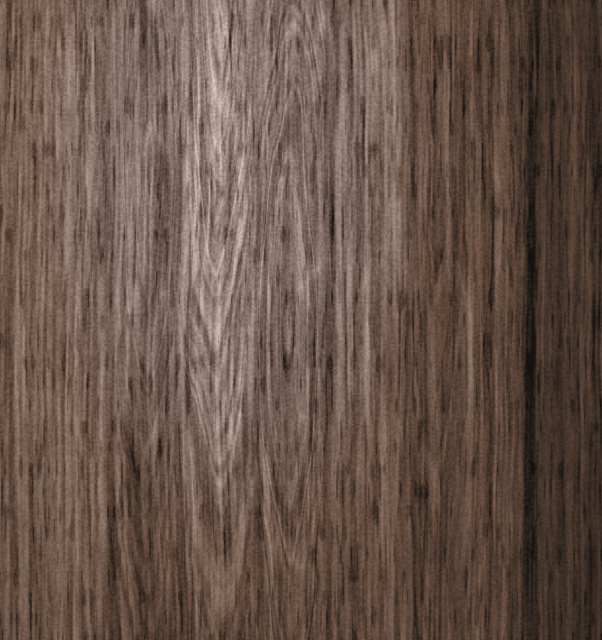
This texture is drawn by a WebGL 2 fragment shader. Its source:

```glsl
#version 300 es
precision highp float;
// Dark walnut boards with upright grain, cathedral figure and a soft cool light.

uniform vec2 u_resolution;
out vec4 fragColor;

// Boards, left to right: left edge, brightness, figure strength, heart height, seam depth
const int BOARDS = 8;
const float EDGE[9] = float[](0.0, 0.18, 0.30, 0.425, 0.55, 0.67, 0.77, 0.88, 1.0);
const float TONE[8] = float[](1.10, 0.96, 1.04, 0.95, 1.02, 0.93, 1.06, 0.88);
const float FIGURE[8] = float[](0.15, 0.6, 0.75, 1.0, 0.2, 0.55, 0.15, 0.3);
const float HEART[8] = float[](0.2, 0.75, 1.02, 0.48, 0.1, 0.85, 0.3, 0.6);
const float SEAM[8] = float[](0.0, 0.26, 0.04, 0.06, 0.2, 0.1, 0.08, 0.36);

// Light
const vec2 GLOW_CENTER = vec2(0.39, 0.74);
const vec2 GLOW_SIZE = vec2(0.32, 0.58);
const float AMBIENT = 0.275;
const float GLOW = 0.205;

// Offsets from the grey level
const vec3 WARM_TINT = vec3(0.092, 0.0, -0.056);
const vec3 COOL_TINT = vec3(0.080, 0.0, -0.027);

// Grain contrast
const float STREAKS = 0.27;
const float FIBRES = 0.50;
const float RINGS = 0.50;
const float FLAMES = 0.30;
const float PORES = 0.28;
const float SPECKLE = 0.24;

float hash(vec2 p) {
    vec3 q = fract(vec3(p.xyx) * 0.1031);
    q += dot(q, q.yzx + 33.33);
    return fract((q.x + q.y) * q.z);
}

float noise(vec2 p) {
    vec2 cell = floor(p);
    vec2 f = fract(p);
    f = f * f * (3.0 - 2.0 * f);
    float low = mix(hash(cell), hash(cell + vec2(1.0, 0.0)), f.x);
    float high = mix(hash(cell + vec2(0.0, 1.0)), hash(cell + vec2(1.0, 1.0)), f.x);
    return mix(low, high, f.y);
}

// Noise centred on zero
float signedNoise(vec2 p) {
    return noise(p) - 0.5;
}

// Nested pointed ovals around the heart of a board, fading into its flanks
float cathedral(vec2 p, int board) {
    float width = EDGE[board + 1] - EDGE[board];
    float across = (p.x - EDGE[board]) / width - 0.5;
    across += 0.14 * signedNoise(vec2(p.y * 4.0, float(board) * 5.0));
    vec2 d = abs(vec2(across * 0.95, p.y - HEART[board]));
    float ring = pow(pow(d.x, 1.45) + pow(d.y, 1.45), 1.0 / 1.45);
    ring += 0.075 * signedNoise(p * vec2(26.0, 6.0) + 40.0);
    ring += 0.022 * signedNoise(p * vec2(150.0, 12.0));
    float row = 7.5 * float(board);
    float bands = signedNoise(vec2(ring * 29.0, row)) + 0.9 * signedNoise(vec2(ring * 61.0, row + 3.0));
    return bands * (1.0 - smoothstep(0.3, 0.52, abs(across)));
}

void main() {
    vec2 uv = gl_FragCoord.xy / u_resolution;

    // Slow sideways wander of the grain
    vec2 p = uv;
    p.x += 0.014 * signedNoise(uv * vec2(8.0, 2.5) + 11.0);
    p.x += 0.004 * signedNoise(uv * vec2(24.0, 9.0) + 5.0);

    // Board lookup with softened joints
    int board = 0;
    float tone = TONE[0];
    float seam = 0.0;
    vec2 joint = vec2(mix(uv.x, p.x, 0.5), uv.y);
    for (int i = 1; i < BOARDS; i++) {
        float d = joint.x - EDGE[i];
        if (d > 0.0) board = i;
        tone += (TONE[i] - TONE[i - 1]) * smoothstep(-0.006, 0.006, d);
        float spread = 0.004 + 0.03 * SEAM[i];
        seam += SEAM[i] * exp(-d * d / (spread * spread));
    }
    float figure = FIGURE[board];

    // Broad streaks, and fine fibres that run long and short
    float streaks = signedNoise(p * vec2(58.0, 1.6)) + 0.9 * signedNoise(p * vec2(125.0, 2.6) + 70.0);
    float fibres = signedNoise(p * vec2(225.0, 4.5) + 23.0) + 0.6 * signedNoise(p * vec2(260.0, 22.0) + 57.0);

    // Pale tapering flames and short dark pores
    float crest = 1.0 - abs(2.0 * noise(p * vec2(48.0, 4.5) + 90.0) - 1.0);
    float flames = pow(crest, 7.0) - 0.2;
    float pores = smoothstep(0.62, 0.88, noise(p * vec2(220.0, 30.0) + 130.0));
    float speckle = signedNoise(uv * vec2(310.0, 330.0));

    float grain = STREAKS * streaks * (1.0 - 0.3 * figure) + FIBRES * fibres * (1.0 - 0.25 * figure);
    grain += RINGS * figure * cathedral(vec2(joint.x, uv.y), board);
    grain += FLAMES * flames * (0.2 + 0.8 * figure);
    grain += SPECKLE * speckle - PORES * (pores - 0.12);
    grain -= seam * (0.6 + 0.6 * noise(p * vec2(90.0, 3.0)));

    // Light falling from the upper middle, dimmer towards the lower right
    vec2 g = (uv - GLOW_CENTER) / GLOW_SIZE;
    float glow = exp(-dot(g, g));
    float light = AMBIENT + GLOW * glow - 0.055 * smoothstep(0.6, 1.0, uv.x);
    light -= 0.02 * smoothstep(0.4, 0.0, uv.y);
    float level = max(light * tone * (1.0 + grain), 0.07);

    vec3 tint = mix(WARM_TINT, COOL_TINT, smoothstep(0.25, 0.85, glow));
    vec3 color = level + tint * smoothstep(0.0, 0.32, level);
    fragColor = vec4(color, 1.0);
}
```
